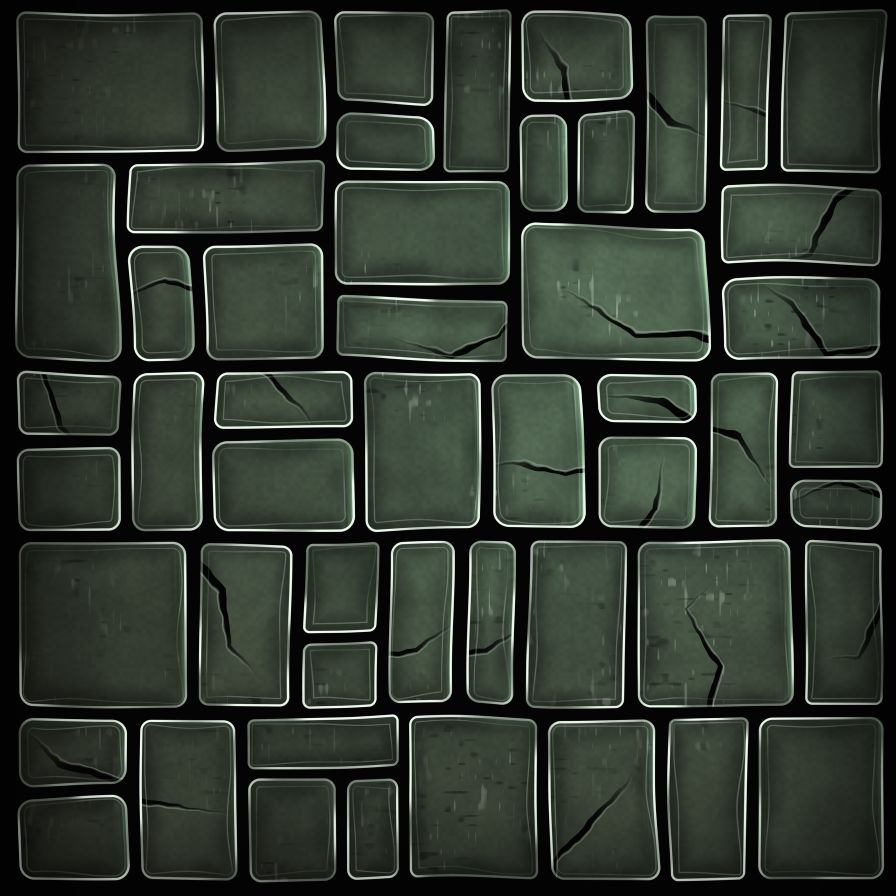
A Shadertoy shader for this texture:

```glsl
// Dark mossy stone wall with inked joints, chalky rims and kinked cracks.
// Four courses are split recursively into blocks; each block is a wobbly
// rounded box shaded by its distance field, then scratched and cracked.

const vec3 INK = vec3(0.012, 0.016, 0.012);
const vec3 SHADOW_STONE = vec3(0.175, 0.185, 0.150);
const vec3 MOSS_STONE = vec3(0.300, 0.375, 0.300);
const vec3 CHALK = vec3(0.93, 0.98, 0.93);
const vec3 GREEN_GLOW = vec3(0.50, 0.70, 0.54);

float hash(vec2 p) {
    return fract(sin(dot(p, vec2(127.1, 311.7))) * 43758.5453);
}

float noise(vec2 p) {
    vec2 i = floor(p), f = fract(p);
    f = f * f * (3.0 - 2.0 * f);
    return mix(mix(hash(i), hash(i + vec2(1, 0)), f.x),
               mix(hash(i + vec2(0, 1)), hash(i + vec2(1, 1)), f.x), f.y);
}

float fbm(vec2 p) {
    float sum = 0.0, amp = 0.5;
    for (int i = 0; i < 4; i++) {
        sum += amp * noise(p);
        p = p * 2.03 + 17.3;
        amp *= 0.5;
    }
    return sum;
}

float roundedBox(vec2 q, vec2 halfSize, float radius) {
    vec2 e = abs(q) - halfSize + radius;
    return length(max(e, 0.0)) + min(max(e.x, e.y), 0.0) - radius;
}

float stroke(float d, float width, float aa) {
    return 1.0 - smoothstep(width - aa, width + aa, abs(d));
}

// Finds the block holding p: choose a course, then keep halving it unevenly.
void findBlock(vec2 p, out vec2 lo, out vec2 hi) {
    lo = vec2(0.012);
    hi = vec2(0.992, 0.205);
    if (p.y > 0.205) { lo.y = 0.205; hi.y = 0.403; }
    if (p.y > 0.403) { lo.y = 0.403; hi.y = 0.592; }
    if (p.y > 0.592) { lo.y = 0.592; hi.y = 0.992; }
    for (int i = 0; i < 8; i++) {
        vec2 size = hi - lo;
        vec2 seed = lo * 7.31 + hi * 3.17;
        if (size.x * size.y < mix(0.016, 0.046, hash(seed))) break;
        float ratio = mix(0.35, 0.65, hash(seed + 4.7));
        vec2 cut = lo + size * ratio;
        if (size.x * mix(0.85, 1.25, hash(seed + 9.2)) > size.y) {
            if (p.x < cut.x) hi.x = cut.x; else lo.x = cut.x;
        } else {
            if (p.y < cut.y) hi.y = cut.y; else lo.y = cut.y;
        }
    }
}

// Kinked crack fading out along its length: x is ink, y its pale lip.
vec2 crack(vec2 q, float seed, float aa) {
    float angle = 6.2832 * seed;
    vec2 dir = vec2(cos(angle), sin(angle));
    float along = dot(q, dir);
    float x = along * 17.0 + seed * 40.0;
    float kink = mix(hash(vec2(floor(x), seed)), hash(vec2(floor(x) + 1.0, seed)), fract(x));
    float across = dot(q, vec2(-dir.y, dir.x)) + 0.055 * (kink - 0.5);
    across += 0.004 * (noise(q * 90.0) - 0.5);
    float taper = smoothstep(-0.06, 0.03, along);
    float width = 0.0036 * taper * (0.35 + noise(vec2(x, seed * 9.0)));
    float lip = stroke(across - width - 0.0018, 0.0007, aa);
    return vec2(stroke(across, width, aa), lip) * taper;
}

void mainImage(out vec4 fragColor, in vec2 fragCoord) {
    vec2 uv = fragCoord / iResolution.xy;
    float aa = max(0.7 / iResolution.y, 0.0006);

    // Hand-drawn wobble shared by neighbouring blocks
    vec2 p = uv + 0.008 * (vec2(noise(uv * 8.0), noise(uv * 8.0 + 31.0)) - 0.5);
    vec2 lo, hi;
    findBlock(p, lo, hi);
    float id = hash(lo * 5.3 + hi * 11.9);
    float id2 = hash(vec2(id, 3.1));
    vec2 q = p - 0.5 * (lo + hi);
    q += q.yx * 0.04 * (vec2(id, id2) - 0.5);
    vec2 halfSize = 0.5 * (hi - lo) - mix(0.0055, 0.0085, id2);
    float d = roundedBox(q, halfSize, mix(0.007, 0.018, id));

    // Stone face under a soft green light
    vec2 fromLight = (uv - vec2(0.67, 0.59)) * vec2(1.7, 1.9);
    float light = exp(-dot(fromLight, fromLight));
    vec3 color = mix(SHADOW_STONE, MOSS_STONE, light) * mix(0.92, 1.08, id2);
    color *= 0.86 + 0.28 * fbm(uv * 22.0);
    color *= 0.95 + 0.10 * noise(uv * 230.0);
    color *= mix(0.62, 1.0, smoothstep(0.0, 0.032, -d + 0.012 * (noise(uv * 30.0) - 0.5)));

    // Faint upright scratches and worn specks in patches
    float patches = smoothstep(0.5, 0.75, fbm(uv * 9.0 + 5.0));
    float scratch = smoothstep(0.78, 0.95, noise(uv * vec2(260.0, 60.0)));
    color += 0.16 * scratch * patches * (0.4 + light);
    color *= 1.0 - 0.35 * patches * smoothstep(0.75, 0.95, noise(uv * vec2(70.0, 190.0)));

    // Brushed glow along the right and top edges
    vec2 inset = halfSize - q;
    float bristles = 0.35 + 0.9 * noise(vec2(inset.x * 420.0, uv.y * 14.0));
    float glow = exp(-max(inset.x, 0.0) / 0.006) * bristles * smoothstep(0.25, 0.9, id);
    glow += 0.4 * exp(-max(inset.y, 0.0) / 0.006) * noise(uv * vec2(16.0, 120.0));
    color += GREEN_GLOW * glow * (0.35 + 0.65 * light);

    // Cracks on about half of the blocks
    if (id2 > 0.48) {
        vec2 mark = crack(q + 0.03 * (vec2(id, id2) - 0.5), id, aa);
        color = mix(color, CHALK, 0.28 * mark.y);
        color = mix(color, INK, mark.x);
    }

    // Chalk rim, a looser inner line, and the black joint
    float pressure = 0.35 + 0.65 * smoothstep(0.2, 0.7, noise(uv * 19.0 + id * 30.0));
    float innerLine = stroke(d + 0.008 + 0.009 * (noise(uv * 15.0 + id * 50.0) - 0.5), 0.0007, aa);
    color = mix(color, CHALK, 0.26 * innerLine * pressure);
    color = mix(color, INK, smoothstep(-aa, aa, d));
    color = mix(color, CHALK, pressure * stroke(d + 0.0012, 0.0013, aa));

    // Darkened border
    vec2 border = min(uv, 1.0 - uv);
    color *= mix(0.6, 1.0, smoothstep(0.0, 0.16, border.x)) * mix(0.75, 1.0, smoothstep(0.0, 0.12, border.y));
    fragColor = vec4(clamp(color, 0.0, 1.0), 1.0);
}
```
